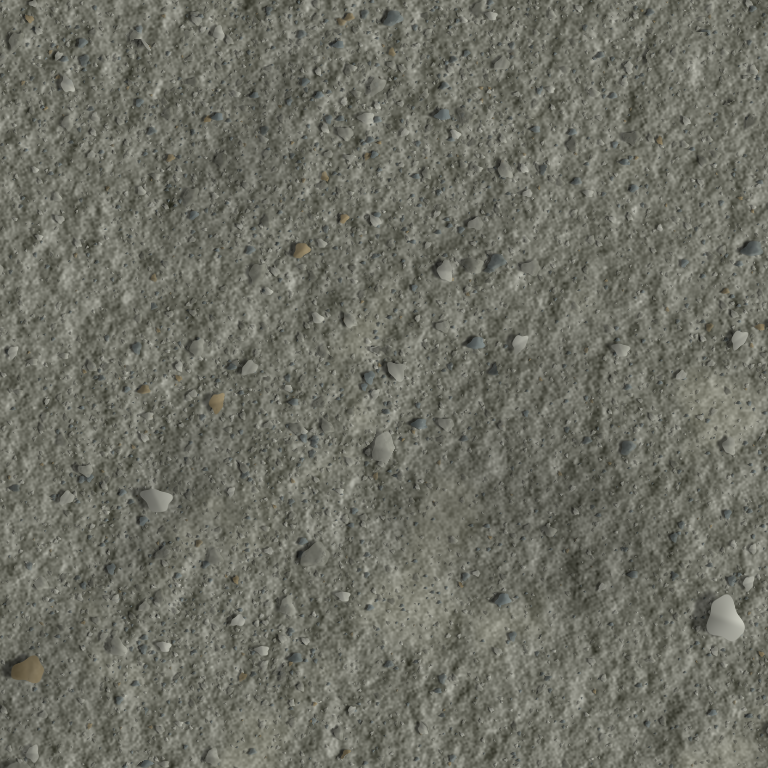
Write a WebGL 1 fragment shader that draws this texture.

```glsl
precision highp float;
// Dry grey-brown soil strewn with grit, pebbles and pale dusty patches.
// Noise relief is lit from the right; scattered stones of four sizes are
// then laid over it, each a faceted dome with a short cast shadow.

#define GROUND vec3(0.440, 0.442, 0.400)
#define PALE_STONE vec3(0.610, 0.612, 0.575)
#define BLUE_STONE vec3(0.400, 0.435, 0.435)
#define OCHRE_STONE vec3(0.510, 0.455, 0.340)
#define LIGHT_DIR vec2(0.97, -0.24)
#define RELIEF 1.55
#define GRAIN 0.13
#define BAND_DEPTH 0.17
#define DUST 0.085
#define SHADOW 0.62

uniform vec2 u_resolution;

vec3 hash3(vec2 p) {
  vec3 q = fract(p.xyx * vec3(0.1031, 0.1030, 0.0973));
  q += dot(q, q.yxz + 33.33);
  return fract((q.xxy + q.yzz) * q.zyx);
}

float noise(vec2 p) {
  vec2 i = floor(p), f = fract(p);
  f = f * f * (3.0 - 2.0 * f);
  float low = mix(hash3(i).x, hash3(i + vec2(1.0, 0.0)).x, f.x);
  float high = mix(hash3(i + vec2(0.0, 1.0)).x, hash3(i + 1.0).x, f.x);
  return mix(low, high, f.y);
}

float fbm(vec2 p) {
  float sum = 0.0, amp = 0.5;
  for (int i = 0; i < 4; i++) {
    sum += amp * noise(p);
    p = mat2(1.6, 1.2, -1.2, 1.6) * p + 17.3;
    amp *= 0.5;
  }
  return sum;
}

// Radial distance of a lumpy, stretched stone: 1.0 on its outline.
float outline(vec2 q, float phase) {
  float c = cos(phase), s = sin(phase);
  q = mat2(c, s, -s, c) * q * vec2(0.9, 1.25);
  float a = atan(q.y, q.x + 1e-5);
  return length(q) * (1.0 + 0.14 * cos(3.0 * a + phase) + 0.08 * cos(5.0 * a - 2.0 * phase));
}

// Lays one layer of stones, one candidate per grid cell, over the colour.
vec3 scatter(vec3 color, vec2 p, float cells, float density, float opacity) {
  vec2 g = p * cells, home = floor(g);
  float pixel = cells / u_resolution.y;
  for (int y = -1; y <= 1; y++) {
    for (int x = -1; x <= 1; x++) {
      vec2 cell = home + vec2(float(x), float(y));
      vec3 place = hash3(cell + cells * 1.7);
      if (place.z > density) continue;
      vec3 kind = hash3(cell + cells * 3.1 + 51.0);
      float radius = mix(0.13, 0.36, kind.x * kind.x);
      vec2 q = (g - cell - 0.2 - 0.6 * place.xy) / radius;
      if (dot(q, q) > 9.0) continue;
      float phase = 6.283 * kind.y, blur = 0.8 * pixel / radius;

      // Cast shadow, away from the light
      vec2 away = LIGHT_DIR * mix(0.35, 0.85, kind.z);
      float shade = 1.0 - smoothstep(0.8 - blur, 1.1 + blur, outline(q + away, phase));
      color *= 1.0 - SHADOW * shade * mix(0.55, 1.0, kind.y) * opacity;

      // Lit body with a broken facet
      float body = 1.0 - smoothstep(1.0 - blur, 1.0 + blur, outline(q, phase));
      vec3 stone = mix(GROUND * 1.08, PALE_STONE, kind.z);
      stone = mix(stone, BLUE_STONE, step(0.76, kind.y));
      stone = mix(stone, OCHRE_STONE, step(0.97, fract(kind.y * 7.0 + kind.z)));
      float facet = smoothstep(-0.2, 0.2, dot(q, vec2(cos(phase), sin(phase)))) - 0.5;
      float tilt = clamp(dot(q, LIGHT_DIR), -1.0, 1.0);
      stone *= 1.0 + 0.22 * tilt + 0.13 * facet;
      stone += 0.10 * (noise(g * 9.0 / radius * 0.1 + phase) - 0.5);
      color = mix(color, stone, body * opacity * mix(0.5, 1.0, kind.z));
    }
  }
  return color;
}

void main() {
  vec2 p = gl_FragCoord.xy / u_resolution.y;

  // Broad dark bands rising to the right, stone clusters and dust patches
  vec2 along = vec2(p.x + p.y, p.y - p.x) * vec2(1.3, 2.6);
  float band = smoothstep(0.48, 0.74, fbm(along + 4.7));
  float cluster = smoothstep(0.30, 0.62, fbm(p * 5.0 + 31.0));
  float dust = smoothstep(0.56, 0.72, fbm(p * 6.5 + 73.0));

  // Soil relief and fine grain
  vec2 soil = p * 38.0;
  float relief = fbm(soil) - fbm(soil + LIGHT_DIR * 0.11);
  float mottle = fbm(p * 22.0 + 9.0) - 0.47;
  float grain = noise(p * 290.0) - 0.5;
  float tone = RELIEF * relief * (1.0 - 0.5 * dust) + 0.14 * mottle + GRAIN * grain;
  vec3 color = GROUND + tone + DUST * dust * vec3(1.0, 0.97, 0.85);

  // Stones from grit to pebbles, sparser inside the bands
  float density = (0.3 + 0.7 * cluster) * (1.0 - 0.45 * band);
  color = scatter(color, p, 125.0, 0.50 * density + 0.08, 0.85);
  color = scatter(color, p, 62.0, 0.50 * density, 0.85);
  color = scatter(color, p, 30.0, 0.38 * density, 0.9);
  color = scatter(color, p, 13.0, 0.20 * density, 1.0);

  color *= 1.0 - BAND_DEPTH * band;
  gl_FragColor = vec4(clamp(color, 0.0, 1.0), 1.0);
}
```
